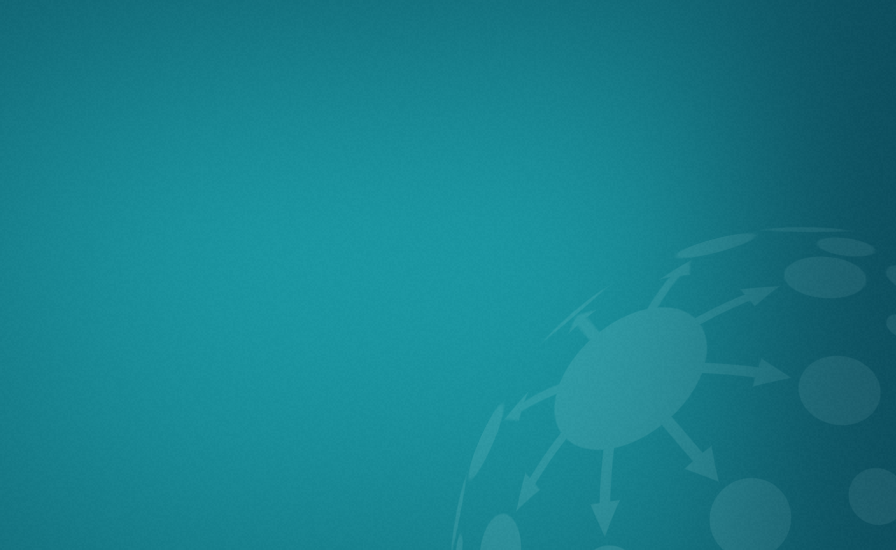
Write a Shadertoy shader that draws this background.

```glsl
// Teal vignette with a pale globe of linked discs rising at the lower right.

const float TAU = 6.2831853;

const vec3 BRIGHT_TEAL = vec3(0.105, 0.590, 0.635);
const vec3 DEEP_TEAL   = vec3(0.050, 0.300, 0.362);
const vec3 PALE_TINT   = vec3(0.700, 0.870, 0.880);

const vec2  GLOBE_CENTRE = vec2(1.460, -0.055);
const float GLOBE_RADIUS = 0.642;
const vec2  HUB_POSITION = vec2(-0.504, 0.590);
const float SPOKES = 8.0;

// Outlying discs: position on the globe (xy) and radius (z)
const vec3 OUTER_DISCS[7] = vec3[7](
    vec3( 0.122, 0.947, 0.083), vec3( 0.211, 0.238, 0.083),
    vec3( 0.284, 0.720, 0.050), vec3( 0.317, 0.851, 0.085),
    vec3(-0.974, 0.090, 0.040), vec3( 0.010, 0.999, 0.120),
    vec3(-0.981, 0.190, 0.110));

float hash(vec2 cell) {
    vec3 h = fract(cell.xyx * 0.1031);
    h += dot(h, h.yzx + 33.33);
    return fract((h.x + h.y) * h.z);
}

// Lifts a point of the unit disc onto the front of the unit sphere
vec3 onSphere(vec2 p) {
    return vec3(p, sqrt(max(1.0 - dot(p, p), 0.0)));
}

// Arrow along +x with its tip at the given distance
float arrow(vec2 p, float tail, float tip) {
    float y = abs(p.y);
    float neck = tip - 0.09;
    float shaft = max(y - 0.018, max(tail - p.x, p.x - neck - 0.01));
    float head = max(neck - p.x, dot(vec2(p.x - tip, y), vec2(0.486, 0.874)));
    return min(shaft, head);
}

// Central disc, with a ring of arrows pointing to a ring of smaller discs
float hubPattern(vec3 surface, vec3 hub) {
    vec3 across = normalize(vec3(hub.y, -hub.x, 0.0));
    vec3 along = cross(hub, across);
    vec2 q = vec2(dot(surface, across), dot(surface, along));
    float sector = TAU / SPOKES;
    float angle = atan(q.y, q.x);
    angle -= sector * floor(angle / sector + 0.5);
    vec2 folded = length(q) * vec2(cos(angle), sin(angle));
    vec3 local = vec3(folded, dot(surface, hub));

    float ringAngle = 0.655;
    vec3 ringDisc = vec3(sin(ringAngle), 0.0, cos(ringAngle));
    float d = min(length(q) - 0.25, arrow(folded, 0.22, 0.49));
    d = max(d, -local.z);
    return min(d, length(local - ringDisc) - 0.117);
}

// Coverage of the globe pattern; pixel is one pixel in globe units
float globeCoverage(vec2 g, float pixel) {
    vec3 surface = onSphere(g);
    float d = hubPattern(surface, onSphere(HUB_POSITION));
    for (int i = 0; i < 7; i++) {
        vec3 disc = OUTER_DISCS[i];
        d = min(d, length(surface - onSphere(disc.xy)) - disc.z);
    }
    float soft = 0.8 * pixel / max(surface.z, 0.08);
    float inside = 1.0 - smoothstep(-pixel, pixel, length(g) - 1.0);
    return inside * (1.0 - smoothstep(-soft, soft, d));
}

// Off-centre glow that falls off fastest toward the right
vec3 background(vec2 p) {
    vec2 offset = p - vec2(0.636, 0.513);
    float side = offset.x > 0.0 ? pow(offset.x / 0.763, 4.0)
                                : pow(-offset.x / 1.04, 2.2);
    float rise = offset.y / (offset.y > 0.0 ? 0.60 : 0.89);
    float shade = 1.0 - exp(-side - rise * rise);
    return mix(BRIGHT_TEAL, DEEP_TEAL, shade);
}

void mainImage(out vec4 fragColor, in vec2 fragCoord) {
    vec2 p = fragCoord / iResolution.y;
    vec3 color = background(p);

    // Globe pattern, fainter toward the dark side
    vec2 g = (p - GLOBE_CENTRE) / GLOBE_RADIUS;
    float pixel = 1.0 / (iResolution.y * GLOBE_RADIUS);
    float opacity = mix(0.13, 0.085, smoothstep(1.1, 1.5, p.x));
    color = mix(color, PALE_TINT, opacity * globeCoverage(g, pixel));

    // Fine grain
    color += 0.016 * (hash(floor(p * 314.0)) - 0.5);
    fragColor = vec4(color, 1.0);
}
```
